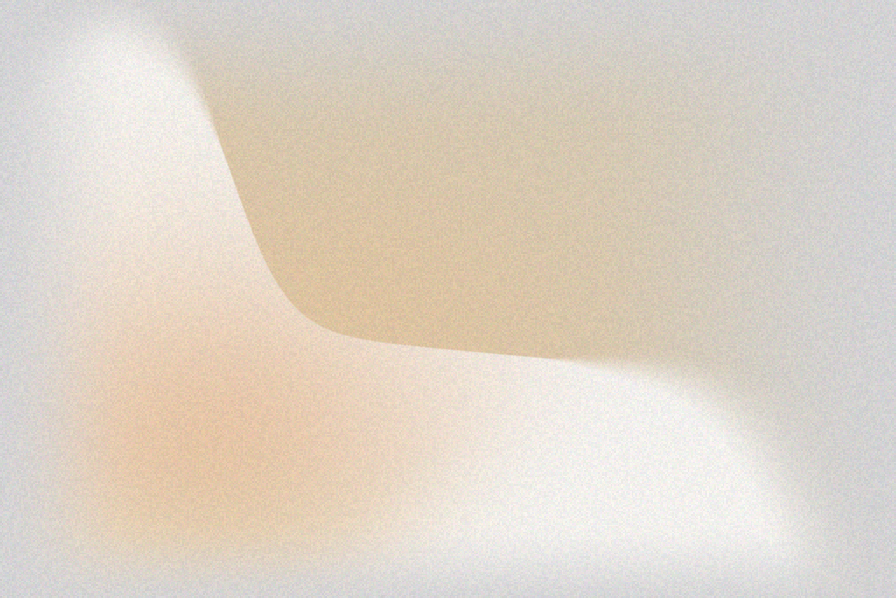
A Shadertoy shader for this background:

```glsl
const vec3 GREY   = vec3(0.828, 0.826, 0.832);
const vec3 GREIGE = vec3(0.826, 0.792, 0.722);
const vec3 TAN    = vec3(0.868, 0.765, 0.630);
const vec3 WHITE  = vec3(0.950, 0.944, 0.934);
const vec3 PEACH  = vec3(0.898, 0.772, 0.652);
const vec3 SAND   = vec3(0.880, 0.780, 0.650);

const vec2 TAN_CENTER   = vec2(0.55, 0.43);
const vec2 TAN_SPREAD   = vec2(0.56, 0.38);
const vec2 PEACH_CENTER = vec2(0.35, 0.25);
const vec2 PEACH_SPREAD = vec2(0.44, 0.35);

const float STEP_HEIGHT = 0.50;
const float STEP_X      = 0.391;
const float STEP_WIDTH  = 0.046;
const float EDGE_SOFT   = 0.002;
const float LEFT_SOFT   = 0.060;
const float RIGHT_SOFT  = 0.080;
const float RIM_WARMTH  = 0.35;
const float RIM_WIDTH   = 0.09;
const float ASPECT      = 1.5;
const vec2  GRAIN_CELLS = vec2(512.0, 342.0);
const float GRAIN       = 0.075;

vec3 hash32(vec2 cell) {
    vec3 q = fract(cell.xyx * vec3(0.1031, 0.1030, 0.0973));
    q += dot(q, q.yxz + 33.33);
    return fract((q.xxy + q.yzz) * q.zyx);
}

float glow(vec2 p, vec2 center, vec2 spread) {
    vec2 q = (p - center) / spread;
    return exp(-dot(q, q));
}

// Height of the fold: a falling step, a gentle slope and rounded ends
float foldHeight(float x) {
    float fall = STEP_HEIGHT / (1.0 + exp((x - STEP_X) / STEP_WIDTH));
    float slope = 0.483 - 0.09 * x;
    float leftDrop = 3.0 * pow(max(0.22 - x, 0.0), 2.0);
    float rightDrop = 8.8 * pow(max(x - 0.9, 0.0), 4.45);
    return fall + slope - leftDrop - rightDrop;
}

// Approximate signed distance, positive below the fold
float foldDistance(vec2 p) {
    float h = 0.002;
    float slope = (foldHeight(p.x + h) - foldHeight(p.x - h)) / (2.0 * h);
    return (foldHeight(p.x) - p.y) / sqrt(1.0 + slope * slope);
}

vec3 upperColor(vec2 p, float dist) {
    float warmth = glow(p, TAN_CENTER, TAN_SPREAD);
    float rim = exp(-max(-dist, 0.0) / RIM_WIDTH) * (1.0 - smoothstep(0.5, 1.1, p.x));
    warmth = mix(warmth, 1.0, RIM_WARMTH * rim);
    float fade = smoothstep(0.08, 0.38, p.x);
    fade *= 1.0 - smoothstep(0.95, 1.55, p.x);
    fade *= 1.0 - smoothstep(0.76, 1.06, p.y);
    return mix(GREY, mix(GREIGE, TAN, warmth), fade);
}

vec3 lowerColor(vec2 p) {
    float warmth = glow(p, PEACH_CENTER, PEACH_SPREAD);
    warmth *= 1.0 - 0.85 * smoothstep(0.42, 0.80, p.x - p.y);
    vec3 warm = mix(SAND, PEACH, smoothstep(0.05, 0.30, p.y));
    float fade = smoothstep(-0.03, 0.23, p.x) * smoothstep(-0.03, 0.13, p.y);
    return mix(GREY, mix(WHITE, warm, warmth), fade);
}

void mainImage(out vec4 fragColor, in vec2 fragCoord) {
    vec2 uv = fragCoord / iResolution.xy;
    vec2 p = uv * vec2(ASPECT, 1.0);

    // The fold is crisp in the middle and blurs toward both ends
    float dist = foldDistance(p);
    float soft = max(EDGE_SOFT, 0.7 / iResolution.y);
    soft += LEFT_SOFT * clamp((0.37 - p.x) / 0.13, 0.0, 1.0);
    soft += RIGHT_SOFT * clamp((p.x - 0.92) / 0.38, 0.0, 1.0);
    float below = smoothstep(-soft, soft, dist);
    vec3 color = mix(upperColor(p, dist), lowerColor(p), below);

    // Fine grain, part neutral and part coloured
    vec3 noise = hash32(floor(uv * GRAIN_CELLS)) - 0.5;
    color += GRAIN * mix(vec3(noise.x), noise, 0.7);

    fragColor = vec4(color, 1.0);
}
```
